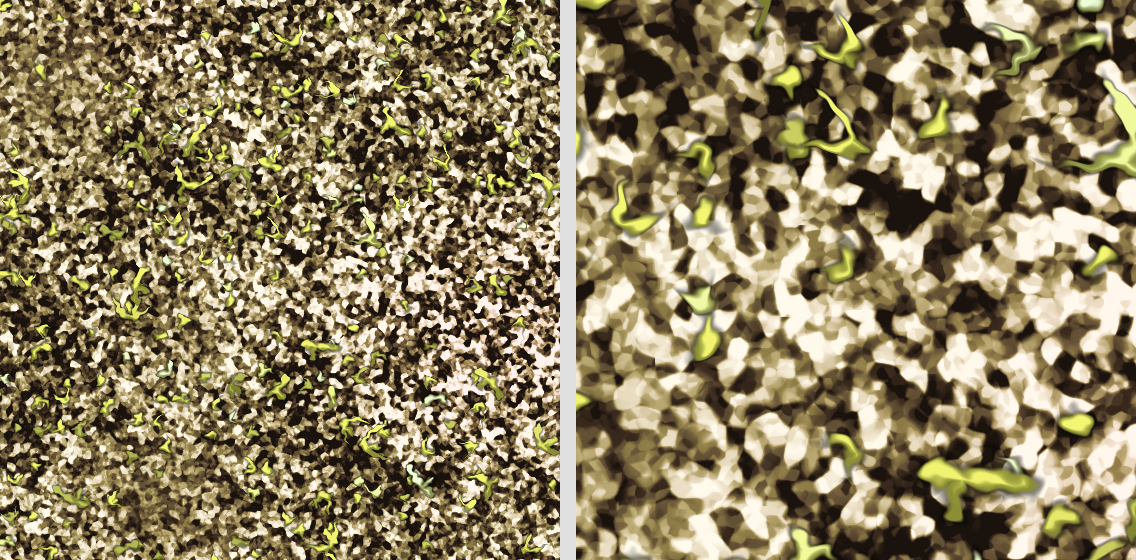
Left, the full canvas; right, a detail of the centre.
This texture is drawn by a Shadertoy shader. Its source:

```glsl
#define GRAIN_SCALE 92.0
#define GRAIN_CONTRAST 2.3
#define GROUND_TONE 0.47
#define PATCH_STRENGTH 0.65
#define SMALL_LEAF_SCALE 23.0
#define SMALL_LEAF_DENSITY 0.40
#define LARGE_LEAF_SCALE 11.0
#define LARGE_LEAF_DENSITY 0.36
#define SHADOW_STRENGTH 0.5
#define EDGE_SOFTNESS 0.0016

const vec3 SOIL  = vec3(0.22, 0.16, 0.11);
const vec3 EARTH = vec3(0.39, 0.32, 0.21);
const vec3 MOSS  = vec3(0.56, 0.49, 0.28);
const vec3 STRAW = vec3(0.73, 0.66, 0.45);
const vec3 CREAM = vec3(0.91, 0.86, 0.75);
const vec3 OLIVE = vec3(0.45, 0.46, 0.15);
const vec3 LIME  = vec3(0.82, 0.83, 0.35);
const vec3 PALE  = vec3(0.80, 0.86, 0.74);

vec3 hash3(vec2 p) {
    vec3 q = fract(p.xyx * vec3(0.1031, 0.1030, 0.0973));
    q += dot(q, q.yxz + 33.33);
    return fract((q.xxy + q.yzz) * q.zyx);
}

mat2 rotation(float a) {
    float c = cos(a), s = sin(a);
    return mat2(c, s, -s, c);
}

// Smooth cellular noise made of stretched, randomly turned flakes
float flakes(vec2 p) {
    vec2 cell = floor(p);
    float sum = 0.0, total = 0.0001;
    for (int y = -1; y <= 1; y++)
    for (int x = -1; x <= 1; x++) {
        vec2 id = cell + vec2(x, y);
        vec3 h = hash3(id + 17.0);
        vec2 d = rotation(h.z * 37.0) * (p - id - h.xy);
        d *= vec2(0.8, 1.4);
        float weight = exp(-9.0 * dot(d, d));
        sum += weight * h.z;
        total += weight;
    }
    return sum / total;
}

float spot(vec2 p, vec2 centre, vec2 size) {
    vec2 d = (p - centre) / size;
    return exp(-dot(d, d));
}

// Dry, coarse litter
float dryArea(vec2 p) {
    return min(1.0, spot(p, vec2(0.90, 0.40), vec2(0.26, 0.20))
        + 0.5 * spot(p, vec2(0.25, 0.97), vec2(0.14, 0.10)));
}

// Smooth, low contrast earth
float softArea(vec2 p) {
    return min(1.0, spot(p, vec2(0.10, 0.86), vec2(0.14, 0.15))
        + spot(p, vec2(0.28, 0.10), vec2(0.14, 0.11))
        + 0.5 * spot(p, vec2(0.33, 0.40), vec2(0.10, 0.14)));
}

vec3 groundRamp(float t) {
    vec3 c = mix(SOIL * 0.45, SOIL, smoothstep(-0.08, 0.13, t));
    c = mix(c, EARTH, smoothstep(0.13, 0.34, t));
    c = mix(c, MOSS, smoothstep(0.34, 0.55, t));
    c = mix(c, STRAW, smoothstep(0.55, 0.73, t));
    c = mix(c, CREAM, smoothstep(0.73, 0.92, t));
    return mix(c, vec3(1.0, 0.98, 0.92), smoothstep(0.92, 1.2, t));
}

vec3 ground(vec2 uv) {
    float dry = dryArea(uv), soft = softArea(uv);
    float grain = 0.62 * flakes(uv * GRAIN_SCALE)
        + 0.23 * flakes(uv * GRAIN_SCALE * 1.85 + 31.0)
        + 0.15 * flakes(uv * GRAIN_SCALE * 0.45 + 57.0);
    float patches = 0.5 * flakes(uv * 6.0 + 5.0) + 0.5 * flakes(uv * 17.0 + 83.0) - 0.5;
    float contrast = GRAIN_CONTRAST * (1.0 + 0.4 * dry - 0.5 * soft);
    float tone = GROUND_TONE + contrast * (grain - 0.5)
        + PATCH_STRENGTH * patches * (1.0 - 0.6 * soft) + 0.15 * dry;
    vec3 tint = mix(vec3(1.0), vec3(1.03, 0.97, 1.02), dry);
    return groundRamp(tone) * tint;
}

// Scattered bent, knobbly leaflets; the longer ones fork
vec3 addLeaves(vec3 col, vec2 uv, float scale, float density, float radius, float reach) {
    vec2 p = uv * scale, cell = floor(p);
    float blur = scale * EDGE_SOFTNESS;
    for (int y = -1; y <= 1; y++)
    for (int x = -1; x <= 1; x++) {
        vec2 id = cell + vec2(x, y);
        vec3 h = hash3(id + scale * 3.0), k = hash3(id + scale * 7.0 + 41.0);
        vec2 centre = id + 0.5 + 0.7 * (h.xy - 0.5);
        float bare = max(0.75 * dryArea(centre / scale), 0.65 * softArea(centre / scale));
        if (h.z > density * (1.0 - bare)) continue;

        vec2 offset = p - centre;
        vec2 q = rotation(k.x * 6.283) * offset;
        float len = reach * mix(0.2, 1.0, k.y);
        q.y += (k.z - 0.5) * 2.6 * q.x * q.x / reach;
        float r = radius * (0.85 + 0.3 * sin(q.x * 3.0 / radius * 0.5 + k.z * 20.0));
        float d = length(q - vec2(clamp(q.x, -len, len), 0.0)) - r;
        vec2 fork = q - vec2(len * 0.3, clamp(q.y, 0.0, len * 0.8));
        if (k.y > 0.6) d = min(d, length(fork) - r * 0.8);

        float lit = smoothstep(0.0, 0.75, -d / radius + 0.2 * offset.y / radius);
        float kind = fract(k.x * 13.0 + k.z * 7.0);
        vec3 body = mix(LIME, PALE, smoothstep(0.80, 0.95, kind));
        body *= mix(0.72, 1.04, smoothstep(0.0, 0.35, kind));
        vec3 leaf = mix(mix(OLIVE, body, 0.25), body, lit);
        leaf += 0.10 * smoothstep(0.5, 1.0, lit) * vec3(1.0, 1.0, 0.8);
        col *= 1.0 - SHADOW_STRENGTH * smoothstep(radius * 0.9, 0.0, d);
        col = mix(col, leaf, smoothstep(blur, -blur, d));
    }
    return col;
}

void mainImage(out vec4 fragColor, in vec2 fragCoord) {
    vec2 uv = fragCoord / iResolution.y;
    vec3 col = ground(uv);

    // Ragged leaf outlines
    vec2 ragged = uv + 0.0018 * vec2(sin(uv.y * 310.0 + 2.0 * sin(uv.x * 190.0)),
                                    sin(uv.x * 270.0 + 2.0 * sin(uv.y * 230.0)));
    col = addLeaves(col, ragged, SMALL_LEAF_SCALE, SMALL_LEAF_DENSITY, 0.14, 0.26);
    col = addLeaves(col, ragged, LARGE_LEAF_SCALE, LARGE_LEAF_DENSITY, 0.075, 0.32);
    fragColor = vec4(clamp(col, 0.0, 1.0), 1.0);
}
```
